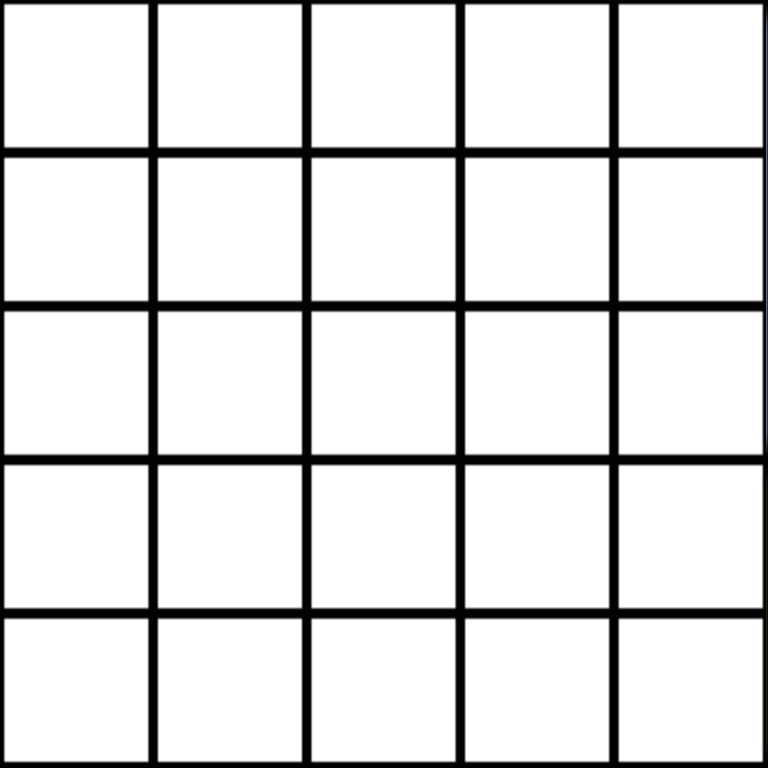
Give the GLSL for this pattern, as a Shadertoy shader.

```glsl
#define CELLS 5.0
#define LINE_WIDTH vec2(0.0124, 0.0136)
#define LINE_SHIFT vec2(-0.0006, 0.0012)
#define EDGE_SOFTNESS vec2(0.0042, 0.0050)
#define LINE_COLOR vec3(0.008, 0.006, 0.010)
#define PAPER_COLOR vec3(1.0)
#define STEEL_TINT vec3(0.42, 0.52, 0.60)
#define MOSS_TINT vec3(0.13, 0.17, 0.05)
#define SLIVER_CENTER 0.9984
#define SLIVER_RADIUS 0.0016

// Distance to the nearest vertical (x) and horizontal (y) grid line
vec2 gridDistance(vec2 uv) {
    vec2 cell = (uv - LINE_SHIFT) * CELLS;
    return abs(fract(cell + 0.5) - 0.5) / CELLS;
}

// Smooth window that is zero outside low..high
float band(float low, float high, float fade, float t) {
    return smoothstep(low, low + fade, t) * (1.0 - smoothstep(high - fade, high, t));
}

// Worn sliver inside the border line: steel above, moss below, fading out at both ends
vec3 wornSliver(vec2 uv) {
    float across = 1.0 - smoothstep(0.0, SLIVER_RADIUS, abs(uv.x - SLIVER_CENTER));
    vec3 tint = STEEL_TINT * band(0.40, 1.0, 0.04, uv.y)
              + MOSS_TINT * band(0.0, 0.40, 0.04, uv.y);
    return tint * across;
}

void mainImage(out vec4 fragColor, in vec2 fragCoord) {
    vec2 uv = fragCoord / iResolution.xy;

    // Soft edge, never narrower than one pixel
    vec2 halfEdge = 0.5 * max(EDGE_SOFTNESS, 1.0 / iResolution.xy);
    vec2 edge = gridDistance(uv) - 0.5 * LINE_WIDTH;
    vec2 paper = smoothstep(-halfEdge, halfEdge, edge);

    // Paper shows only where neither line covers it
    vec3 ink = LINE_COLOR + wornSliver(uv);
    vec3 color = mix(ink, PAPER_COLOR, paper.x * paper.y);
    fragColor = vec4(color, 1.0);
}
```
